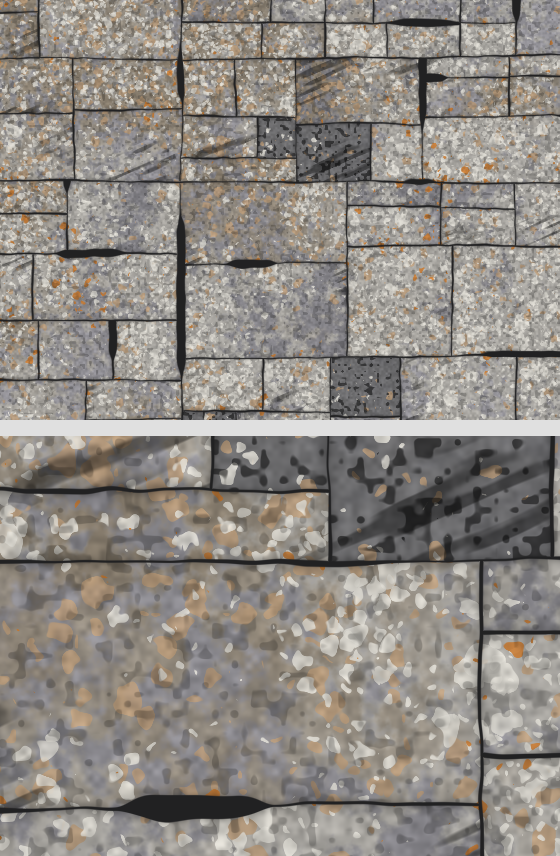
Top, the full canvas; bottom, a detail of the centre.
This texture is drawn by a Shadertoy shader. Its source:

```glsl
// Weathered ashlar wall: blue-grey stone blocks with dark joints and lichen.
// Blocks come from repeated random cuts of one rectangle; stains, streaks and
// lichen flecks are layered over them with noise and scattered round spots.

const float SEED = 7.0;
const float JOINT = 0.0017;      // half width of a usual joint
const float CAVITY = 0.008;      // extra half width of open joints
const float SMALL_AREA = 0.026;  // blocks below this are never cut again
const float LARGE_AREA = 0.13;   // blocks above this are always cut again
const float GRAIN = 0.34;

const vec3 BLUE_GREY = vec3(0.51, 0.505, 0.525);
const vec3 FILM = vec3(0.66, 0.65, 0.63);
const vec3 BROWN = vec3(0.50, 0.45, 0.38);
const vec3 TAN = vec3(0.70, 0.58, 0.45);
const vec3 PALE = vec3(0.83, 0.82, 0.79);
const vec3 ORANGE = vec3(0.75, 0.45, 0.17);
const vec3 BASALT = vec3(0.40, 0.40, 0.41);
const vec3 SHADOW = vec3(0.13, 0.13, 0.135);

struct Block { float id; float joint; };

float hash(vec2 p) {
    vec3 q = fract(p.xyx * 0.1031);
    q += dot(q, q.yzx + 33.33);
    return fract((q.x + q.y) * q.z);
}

float noise(vec2 p) {
    vec2 i = floor(p), f = fract(p);
    f = f * f * (3.0 - 2.0 * f);
    vec2 e = vec2(1.0, 0.0);
    return mix(mix(hash(i), hash(i + e.xy), f.x),
               mix(hash(i + e.yx), hash(i + e.xx), f.x), f.y);
}

float fbm(vec2 p) {
    float sum = 0.0, amp = 0.53;
    for (int i = 0; i < 4; i++) {
        sum += amp * noise(p);
        p = mat2(1.6, 1.2, -1.2, 1.6) * p + 11.3;
        amp *= 0.5;
    }
    return sum;
}

// Ragged round flecks; share is the local part of cells that hold one
float flecks(vec2 p, float cell, float share, float px) {
    p = p / cell;
    p += 0.7 * vec2(noise(p * 1.7), noise(p * 1.7 + 37.0));
    float edge = 0.7 * px / cell, mask = 0.0;
    for (int y = -1; y <= 1; y++)
    for (int x = -1; x <= 1; x++) {
        vec2 id = floor(p) + vec2(x, y);
        vec2 centre = id + 0.1 + 0.8 * vec2(hash(id + 3.1), hash(id + 71.7));
        float size = hash(id + 19.4);
        float r = mix(0.2, 0.65, size * size);
        r *= smoothstep(0.0, 0.15, share - hash(id + 143.0));
        float spot = smoothstep(edge, -edge, length(p - centre) - r);
        mask = max(mask, spot * step(0.02, r));
    }
    return mask;
}

// Cut the wall again and again, keeping the part that holds p
Block findBlock(vec2 p) {
    vec2 lo = vec2(-0.12, -0.07), hi = vec2(1.46, 1.09);
    Block b = Block(1.0, 1.0);
    for (int i = 0; i < 9; i++) {
        vec2 size = hi - lo, mid = 0.5 * (lo + hi);
        vec2 key = vec2(b.id, SEED);
        float area = size.x * size.y;
        bool shapely = size.y < 0.27 && size.x < 3.2 * size.y;
        if (area < SMALL_AREA) break;
        if (area < LARGE_AREA && shapely && hash(key + 5.0) < 0.42) break;

        bool upright = size.x > size.y * mix(1.4, 2.3, hash(key + 9.0));
        float t = mix(0.33, 0.67, hash(key + 13.0));
        float tilt = 0.022 * (hash(key + 17.0) - 0.5);
        vec2 cut = mix(lo, hi, t);
        float side = upright ? p.x - cut.x - tilt * (p.y - mid.y)
                             : p.y - cut.y - tilt * (p.x - mid.x);
        float width = JOINT * mix(0.35, 1.5, noise(p * 14.0 + b.id));
        width += CAVITY * smoothstep(0.78, 0.9, noise(p * 5.0 + b.id * 7.0));
        b.joint = min(b.joint, abs(side) - width);

        if (upright) { if (side > 0.0) lo.x = cut.x; else hi.x = cut.x; }
        else         { if (side > 0.0) lo.y = cut.y; else hi.y = cut.y; }
        b.id = 2.0 * b.id + step(0.0, side);
    }
    return b;
}

void mainImage(out vec4 fragColor, in vec2 fragCoord) {
    vec2 p = fragCoord / iResolution.y;
    float px = 1.0 / iResolution.y;

    // Uneven block edges
    vec2 wobble = vec2(noise(p * 7.0), noise(p * 7.0 + 40.0)) - 0.5;
    wobble += 0.5 * vec2(noise(p * 45.0), noise(p * 45.0 + 80.0)) - 0.25;
    Block b = findBlock(p + 0.006 * wobble);
    vec2 key = vec2(b.id, SEED);
    vec2 local = p + 5.0 * vec2(hash(key + 21.0), hash(key + 22.0));

    // Weathering: vertical lichen streaks, brown stain towards the upper left
    float streak = noise(local * vec2(10.0, 2.0));
    float cover = 0.45 * streak + 0.75 * fbm(local * 6.0) + 0.3 * hash(key + 25.0);
    cover = smoothstep(0.35, 1.05, cover);
    float stain = fbm(p * 4.0 + 9.0) + 0.3 * hash(key + 29.0);
    stain += 0.3 * (p.y - p.x);
    stain = smoothstep(0.5, 0.95, stain);
    float rough = step(0.91, hash(key + 33.0));
    float mottle = fbm(p * 65.0);
    float fine = noise(p * 190.0);

    // Stone surface
    vec3 col = BLUE_GREY * mix(0.95, 1.15, hash(key + 37.0));
    col = mix(col, FILM, smoothstep(0.25, 0.6, mottle + 0.5 * cover - 0.2));
    col = mix(col, BROWN, 0.8 * stain * smoothstep(0.3, 0.65, mottle));
    col = mix(col, BASALT, rough * 0.9);
    cover *= 1.0 - 0.85 * rough;

    // Lichen flecks
    float clump = smoothstep(0.5, 0.8, fbm(p * 5.0 + 50.0));
    float rim = exp(-max(b.joint, 0.0) * 55.0);
    col = mix(col, TAN, 0.8 * flecks(p + 3.0, 0.017, 0.12 + 0.25 * cover + 0.25 * stain, px));
    col = mix(col, PALE, 0.85 * flecks(p + 7.0, 0.012, 0.06 + 0.75 * cover, px));
    col = mix(col, PALE, 0.8 * flecks(p + 11.0, 0.027, 0.45 * cover - 0.05, px));
    float orange = (0.03 + 0.3 * clump + 0.1 * rim) * (1.0 - 0.8 * rough);
    col = mix(col, ORANGE, 0.85 * flecks(p + 17.0, 0.014, orange, px));

    // Grain, pits and rare holes
    col *= 1.0 + GRAIN * (0.6 * fine + 0.4 * noise(p * 110.0) - 0.5);
    float pits = smoothstep(0.64, 0.8, noise(p * 130.0 + 60.0));
    col *= 1.0 - pits * mix(0.2, 0.5, rough);
    col = mix(col, SHADOW, 0.9 * flecks(p + 23.0, 0.016, 0.016 + 0.02 * rough, px));

    // Slanting tool scars in a few worn places
    float worn = smoothstep(0.7, 0.82, noise(local * 6.0 + 90.0));
    float scars = smoothstep(0.55, 0.8, noise(mat2(0.9, -0.4, 0.4, 0.9) * p * vec2(16.0, 110.0)));
    col *= 1.0 - 0.4 * worn * scars;

    // Darkened arris and joints
    col *= 1.0 - 0.22 * exp(-max(b.joint, 0.0) * 260.0);
    col = mix(SHADOW, col, smoothstep(-0.8 * px, 0.9 * px, b.joint));

    fragColor = vec4(clamp(col, 0.0, 1.0), 1.0);
}
```
